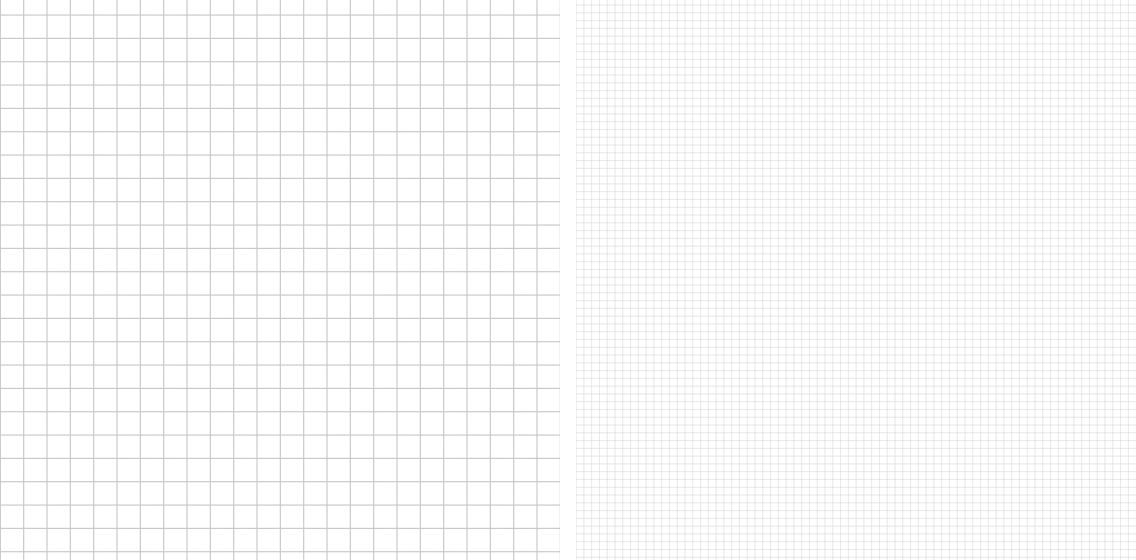
Left: one tile. Right: repeated 3 by 3.
Give the GLSL for this pattern, as a WebGL 2 fragment shader.

```glsl
#version 300 es
precision highp float;

uniform vec2 u_resolution;
out vec4 fragColor;

const float REPEATS = 24.0;                     // cells across and down
const vec2 LINE_OFFSET = vec2(0.015, 0.355);    // line position inside a cell
const float LINE_WIDTH = 0.05;                  // fraction of a cell
const float INK_VARIATION = 0.06;
const vec3 PAPER = vec3(1.0);
const vec3 INK = vec3(0.785);

float hash(vec2 p) {
    vec3 q = fract(vec3(p.xyx) * 0.1031);
    q += dot(q, q.yzx + 33.33);
    return fract((q.x + q.y) * q.z);
}

// Value noise that wraps after a whole number of cells
float wrappedNoise(vec2 p, float period) {
    vec2 cell = floor(p);
    vec2 f = smoothstep(0.0, 1.0, fract(p));
    vec2 low = mod(cell, period);
    vec2 high = mod(cell + 1.0, period);
    float bottom = mix(hash(low), hash(vec2(high.x, low.y)), f.x);
    float top = mix(hash(vec2(low.x, high.y)), hash(high), f.x);
    return mix(bottom, top, f.y);
}

// Share of a pixel covered by the nearest line on each axis
vec2 lineCoverage(vec2 p, vec2 offset, float width, vec2 pixel) {
    vec2 dist = abs(fract(p - offset + 0.5) - 0.5);
    vec2 overlap = (0.5 * (width + pixel) - dist) / pixel;
    return clamp(overlap, vec2(0.0), min(vec2(1.0), width / pixel));
}

void main() {
    vec2 grid = gl_FragCoord.xy / u_resolution * REPEATS;
    vec2 pixel = REPEATS / u_resolution;

    // Crossing lines merge without doubling the ink
    vec2 lines = lineCoverage(grid, LINE_OFFSET, LINE_WIDTH, pixel);
    float coverage = 1.0 - (1.0 - lines.x) * (1.0 - lines.y);

    // Slightly uneven printing
    float unevenness = wrappedNoise(grid * 2.0, REPEATS * 2.0) - 0.5;
    float strength = 1.0 + INK_VARIATION * unevenness;

    fragColor = vec4(mix(PAPER, INK, coverage * strength), 1.0);
}
```
